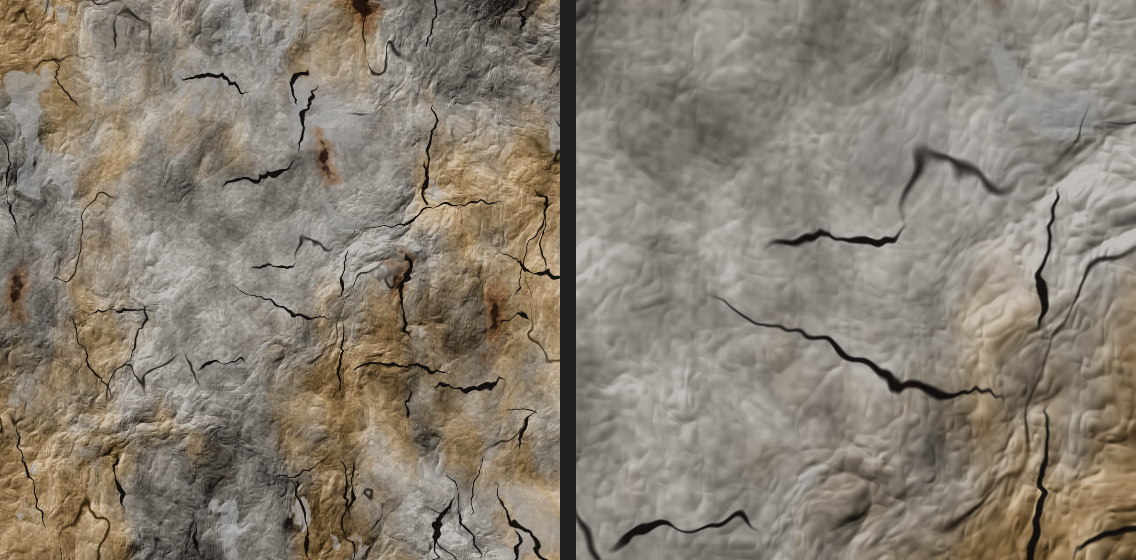
Left, the full canvas; right, a detail of the centre.
Give the GLSL for this texture, as a Shadertoy shader.

```glsl
// Weathered rock face: a creased height field lit from the upper left,
// stained ochre and violet grey, flecked with pale lichen, then split by
// jagged tapering cracks and a few rusty hollows.

float hash(vec2 p) {
    return fract(sin(dot(p, vec2(127.1, 311.7))) * 43758.5453);
}

float noise(vec2 p) {
    vec2 i = floor(p), f = fract(p);
    f = f * f * (3.0 - 2.0 * f);
    return mix(mix(hash(i), hash(i + vec2(1, 0)), f.x),
               mix(hash(i + vec2(0, 1)), hash(i + vec2(1, 1)), f.x), f.y);
}

float fbm(vec2 p, int octaves) {
    float sum = 0.0, total = 0.0, amp = 0.5;
    for (int i = 0; i < octaves; i++) {
        sum += amp * noise(p);
        total += amp;
        amp *= 0.55;
        p = mat2(1.6, 1.2, -1.2, 1.6) * p + 7.3;
    }
    return sum / total;
}

// Jagged domain shared by relief, stains and cracks
vec2 warp(vec2 p) {
    return p + 0.09 * (vec2(fbm(p * 6.0, 5), fbm(p * 6.0 + 31.0, 5)) - 0.5);
}

// Rock height with sharp V-shaped creases
float relief(vec2 p) {
    p = warp(p) * vec2(5.5, 4.5);
    float height = 0.0, amp = 0.5;
    for (int i = 0; i < 6; i++) {
        height += amp * abs(2.0 * noise(p) - 1.0);
        amp *= 0.52;
        p = mat2(1.6, 1.2, -1.2, 1.6) * p + 3.7;
    }
    return height;
}

// Scattered cracks, two thirds of them steep and the rest nearly level
float cracks(vec2 p, float aspect) {
    float dark = 0.0;
    for (int i = 0; i < 42; i++) {
        float id = float(i);
        vec2 centre = vec2(hash(vec2(id, 1.3)) * aspect, hash(vec2(id, 2.7)));
        float angle = (i % 3 == 0 ? 0.0 : 1.57) + 0.8 * (hash(vec2(id, 4.1)) - 0.5);
        float size = hash(vec2(id, 5.9));
        float reach = mix(0.03, 0.13, size * size);
        vec2 dir = vec2(cos(angle), sin(angle)), q = p - centre;
        q = vec2(dot(q, dir), dot(q, vec2(-dir.y, dir.x)));
        float along = abs(q.x) / reach;
        if (along > 1.0 || abs(q.y) > 0.06) continue;
        float jag = 0.045 * (fbm(vec2(q.x * 22.0, id * 7.1), 4) - 0.5);
        float width = mix(0.001, 0.0065, hash(vec2(id, 8.3)))
                    * (1.0 - along * along) * noise(vec2(q.x * 45.0, id));
        float line = smoothstep(0.0018, -0.0006, abs(q.y + jag) - width);
        dark = max(dark, line * smoothstep(1.0, 0.75, along));
    }
    return dark;
}

void mainImage(out vec4 fragColor, in vec2 fragCoord) {
    vec2 p = fragCoord / iResolution.y;
    float aspect = iResolution.x / iResolution.y;
    vec2 w = warp(p);

    // Slope lighting, stronger where the face is rough
    float e = 0.002;
    float slope = (relief(p) - relief(p + e * vec2(-0.5, 0.85))) / e;
    float rough = smoothstep(0.38, 0.62, fbm(w * 4.0 + 17.0, 4));
    float shade = clamp(slope * 0.014, -0.3, 0.2) * mix(0.55, 1.3, rough);

    // Tone: broad patches, mottling and grain
    float tone = 0.475 - 0.07 * rough + shade;
    tone += 0.55 * (fbm(w * vec2(3.6, 2.8) + 5.0, 4) - 0.5);
    tone += 0.42 * (fbm(w * vec2(26.0, 20.0), 5) - 0.5);
    tone += 0.10 * (noise(p * 240.0) - 0.5);

    // Pale lichen flecks gathered in colonies
    float colony = smoothstep(0.42, 0.6, fbm(p * 4.5 + 41.0, 3));
    float lichen = smoothstep(0.57, 0.62, fbm(w * vec2(17.0, 13.0) + 23.0, 5)) * colony;
    tone = mix(tone, 0.62 + 0.5 * shade, 0.8 * lichen);

    // Hairline creases that come and go
    float crease = abs(2.0 * fbm(w * vec2(9.0, 7.0) + 63.0, 3) - 1.0);
    float broken = smoothstep(0.5, 0.66, fbm(p * 9.0 + 71.0, 3));
    tone *= 1.0 - 0.75 * broken * smoothstep(0.035, 0.0, crease);
    tone = clamp(tone, 0.07, 0.74);

    // Ochre stains run downward, bare stone stays violet grey
    float ochre = smoothstep(0.38, 0.64, fbm(w * vec2(5.0, 3.2) + 87.0, 5));
    float warmth = mix(0.3, 1.75, ochre) * (1.0 - 0.65 * lichen);
    vec3 col = tone + vec3(0.06, 0.0, -0.085) * 4.0 * tone * (1.0 - tone) * warmth;

    // Rusty hollows with dark cores
    for (int i = 0; i < 5; i++) {
        float id = float(i);
        vec2 centre = vec2(hash(vec2(id, 11.7)) * aspect, hash(vec2(id, 13.1)));
        float d = length((w - centre) * vec2(1.5, 0.7));
        d += 0.09 * (fbm(p * 28.0 + id, 4) - 0.5);
        col = mix(col, col * vec3(0.85, 0.62, 0.42), 0.7 * smoothstep(0.05, 0.015, d));
        col = mix(col, vec3(0.12, 0.07, 0.045), 0.9 * smoothstep(0.02, 0.006, d));
    }

    col = mix(col, vec3(0.05, 0.04, 0.035), 0.95 * cracks(w, aspect));
    fragColor = vec4(col, 1.0);
}
```
